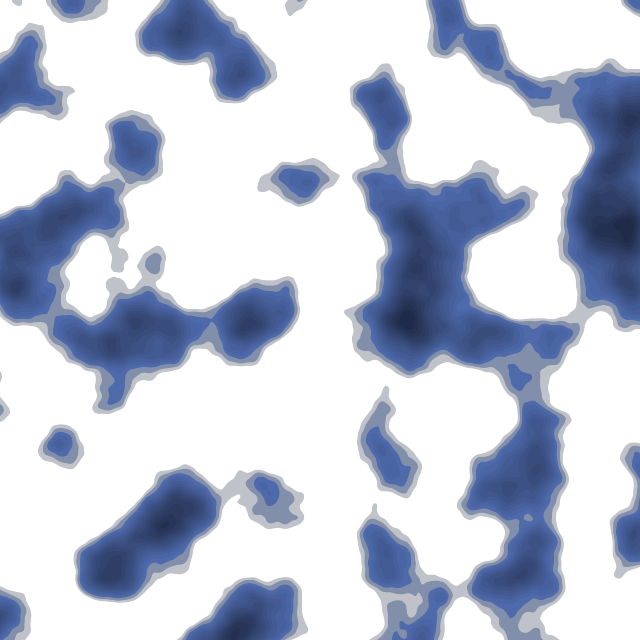
A Shadertoy shader for this texture:

```glsl
// Irregular blue islands on white: layered gradient noise cut into contour bands.

const float CELLS = 6.4;            // noise cells across the canvas
const int OCTAVES = 4;
const float GAIN = 0.32;            // strength of each finer octave
const float NOISE_DEVIATION = 0.228; // standard deviation of the layered noise
const uint SEED = 37u;

// Heights of the contours, in standard deviations
const float SHORE = 0.26;
const float SHALLOW = 0.46;
const float BLUE_START = 0.69;
const float BLUE_END = 2.65;
const float BLUE_STEPS = 13.0;

const vec3 WHITE = vec3(1.0);
const vec3 PALE_GREY = vec3(0.75, 0.76, 0.79);
const vec3 SLATE = vec3(0.51, 0.56, 0.67);
const vec3 BRIGHT_BLUE = vec3(0.306, 0.414, 0.668);
const vec3 NAVY = vec3(0.125, 0.17, 0.285);

// Integer hash giving a random angle for a lattice point
float randomAngle(ivec2 cell, uint seed) {
    uint h = uint(cell.x) * 1597334677u ^ uint(cell.y) * 3812015801u ^ seed * 2654435769u;
    h = (h ^ (h >> 16)) * 2146121005u;
    h = (h ^ (h >> 15)) * 2221713035u;
    h ^= h >> 16;
    return float(h >> 8) / 16777216.0 * 6.2831853;
}

float slopeAt(ivec2 cell, vec2 offset, uint seed) {
    float angle = randomAngle(cell, seed);
    return dot(vec2(cos(angle), sin(angle)), offset);
}

float gradientNoise(vec2 p, uint seed) {
    ivec2 cell = ivec2(floor(p));
    vec2 f = fract(p);
    vec2 fade = f * f * f * (f * (f * 6.0 - 15.0) + 10.0);
    float a = slopeAt(cell, f, seed);
    float b = slopeAt(cell + ivec2(1, 0), f - vec2(1.0, 0.0), seed);
    float c = slopeAt(cell + ivec2(0, 1), f - vec2(0.0, 1.0), seed);
    float d = slopeAt(cell + ivec2(1, 1), f - vec2(1.0, 1.0), seed);
    return mix(mix(a, b, fade.x), mix(c, d, fade.x), fade.y);
}

float layeredNoise(vec2 p) {
    float sum = 0.0;
    float amplitude = 1.0;
    for (int i = 0; i < OCTAVES; i++) {
        sum += amplitude * gradientNoise(p, SEED + uint(i));
        p = p * 2.0 + vec2(0.37, 0.61);
        amplitude *= GAIN;
    }
    return sum;
}

// Smoothed threshold about one pixel wide
float contour(float height, float level, float blur) {
    return smoothstep(level - 0.5 * blur, level + 0.5 * blur, height);
}

void mainImage(out vec4 fragColor, in vec2 fragCoord) {
    vec2 p = fragCoord / iResolution.y * CELLS + 0.3;
    float height = layeredNoise(p) / NOISE_DEVIATION;
    float blur = max(fwidth(height), 1e-4);

    // Fine blue terraces that darken towards the peaks
    float stepSize = (BLUE_END - BLUE_START) / BLUE_STEPS;
    float depth = 0.0;
    for (float i = 1.0; i <= BLUE_STEPS; i++) {
        depth += contour(height, BLUE_START + i * stepSize, blur) / BLUE_STEPS;
    }
    vec3 blue = mix(BRIGHT_BLUE, NAVY, depth);

    // Grey rims around each island
    vec3 color = mix(WHITE, PALE_GREY, contour(height, SHORE, blur));
    color = mix(color, SLATE, contour(height, SHALLOW, blur));
    color = mix(color, blue, contour(height, BLUE_START, blur));
    fragColor = vec4(color, 1.0);
}
```
